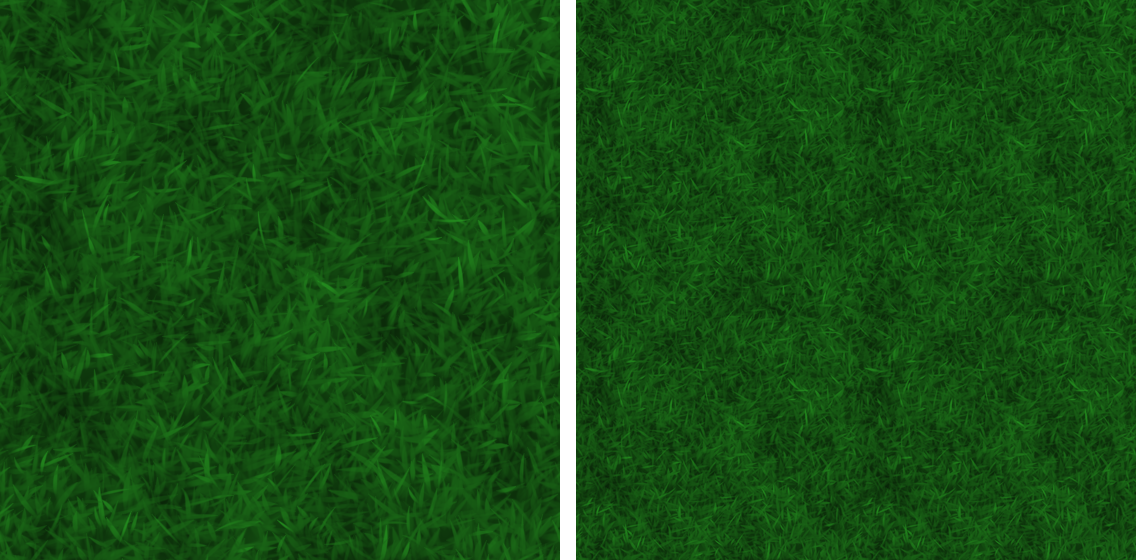
Left, the tile; right, the same tile 2 across and 2 down.
Give the GLSL for this texture, as a WebGL 2 fragment shader.

```glsl
#version 300 es
precision highp float;
// Dense green turf: layers of thin, tapered, slightly bent blades are scattered
// on wrapping grids and blended from dim, soft undergrowth up to crisp bright tips.
// Wrapping gradient noise varies the density, the lean and the large soft patches.

#define LAYERS 18
#define CELLS 20            // grid cells per side, whole so that the canvas tiles
#define SOIL_SHADE 0.205
#define DEEP_SHADE 0.30
#define TOP_SHADE 0.385
#define GLINT 0.14
#define LEAN_SPREAD 2.3
#define WIDE_BLADE 0.13     // half widths, in cells
#define THIN_BLADE 0.065
#define OPACITY 0.62

uniform vec2 u_resolution;
out vec4 outColor;

// Three random values from 0 to 1 for an integer cell and a seed.
vec3 hash3(ivec2 cell, int seed) {
    uvec3 v = uvec3(ivec3(cell, seed)) * 1664525u + 1013904223u;
    v.x += v.y * v.z;
    v.y += v.z * v.x;
    v.z += v.x * v.y;
    v ^= v >> 16u;
    v.x += v.y * v.z;
    v.y += v.z * v.x;
    v.z += v.x * v.y;
    return vec3(v >> 8u) / 16777216.0;
}

ivec2 wrapCell(ivec2 cell, int period) {
    return (cell + 4 * period) % period;
}

float cornerSlope(ivec2 cell, vec2 offset, int period, int seed) {
    float angle = 6.28319 * hash3(wrapCell(cell, period), seed).x;
    return dot(vec2(cos(angle), sin(angle)), offset);
}

// Gradient noise that repeats after a whole number of cells.
float gradientNoise(vec2 uv, int period, int seed) {
    vec2 p = uv * float(period);
    ivec2 cell = ivec2(floor(p));
    vec2 f = fract(p);
    vec2 u = f * f * f * (f * (f * 6.0 - 15.0) + 10.0);
    float a = cornerSlope(cell, f, period, seed);
    float b = cornerSlope(cell + ivec2(1, 0), f - vec2(1, 0), period, seed);
    float c = cornerSlope(cell + ivec2(0, 1), f - vec2(0, 1), period, seed);
    float d = cornerSlope(cell + ivec2(1, 1), f - vec2(1, 1), period, seed);
    return mix(mix(a, b, u.x), mix(c, d, u.x), u.y);
}

// Coverage of one blade in x, position along it from root -1 to tip 1 in y.
vec2 blade(vec2 p, float angle, float halfLength, float halfWidth, float bend, float soft) {
    float c = cos(angle), s = sin(angle);
    vec2 q = vec2(c * p.x + s * p.y, c * p.y - s * p.x);
    float along = q.y / halfLength;
    float across = abs(q.x - bend * (along * along - 0.4));
    float width = halfWidth * (1.0 - along * along);
    float cover = 1.0 - smoothstep(-soft, soft, across - width);
    return vec2(cover * step(abs(along), 1.0), along);
}

// Blends one layer of blades over the shade; depth runs from 0 to 1 upward.
float addLayer(float shade, vec2 uv, int layer, float density) {
    float depth = float(layer) / float(LAYERS - 1);
    vec2 p = uv * float(CELLS) + hash3(ivec2(layer, 7), 91).xy;
    ivec2 home = ivec2(floor(p));
    float pixel = float(CELLS) / u_resolution.y;
    float soft = max(mix(0.06, 0.03, depth), pixel);
    for (int y = -1; y <= 1; y++)
    for (int x = -1; x <= 1; x++) {
        ivec2 cell = home + ivec2(x, y);
        ivec2 id = wrapCell(cell, CELLS);
        vec3 place = hash3(id, layer * 3 + 11);
        vec3 form = hash3(id, layer * 3 + 12);
        vec3 look = hash3(id, layer * 3 + 13);

        // Mostly upright, with some blades lying nearly flat.
        vec2 root = (vec2(cell) + place.xy) / float(CELLS);
        float angle = (place.z + form.z - 1.0) * LEAN_SPREAD * 0.75;
        angle += 0.9 * gradientNoise(root, 5, 3);
        angle = look.z > 0.82 ? -1.35 + 0.5 * (form.z - 0.5) : angle;

        float halfLength = mix(0.38, 0.9, form.x * form.x);
        float halfWidth = mix(WIDE_BLADE, THIN_BLADE, depth) * mix(0.5, 1.25, form.y);
        vec2 hit = blade(p - vec2(cell) - place.xy, angle, halfLength, halfWidth,
                         0.16 * (look.x - 0.5), soft);

        float tone = mix(DEEP_SHADE, TOP_SHADE, depth) + 0.09 * (look.y - 0.5);
        tone += GLINT * pow(look.y, 12.0) * depth + 0.02 * hit.y;
        float opacity = OPACITY * mix(0.6, 1.25, look.y) * density;
        opacity *= smoothstep(-1.1, 0.1, hit.y);
        shade = mix(shade, tone, clamp(hit.x * opacity, 0.0, 1.0));
    }
    return shade;
}

void main() {
    vec2 uv = gl_FragCoord.xy / u_resolution;
    float patches = gradientNoise(uv, 6, 1) + 0.6 * gradientNoise(uv, 14, 2);
    float density = clamp(0.95 + 0.6 * patches, 0.45, 1.25);

    float shade = SOIL_SHADE + 0.06 * patches + 0.03 * gradientNoise(uv, 40, 4);
    for (int layer = 0; layer < LAYERS; layer++)
        shade = addLayer(shade, uv, layer, density);
    shade += 0.02 * patches;

    outColor = vec4(shade * vec3(0.252, 1.0, 0.215), 1.0);
}
```
